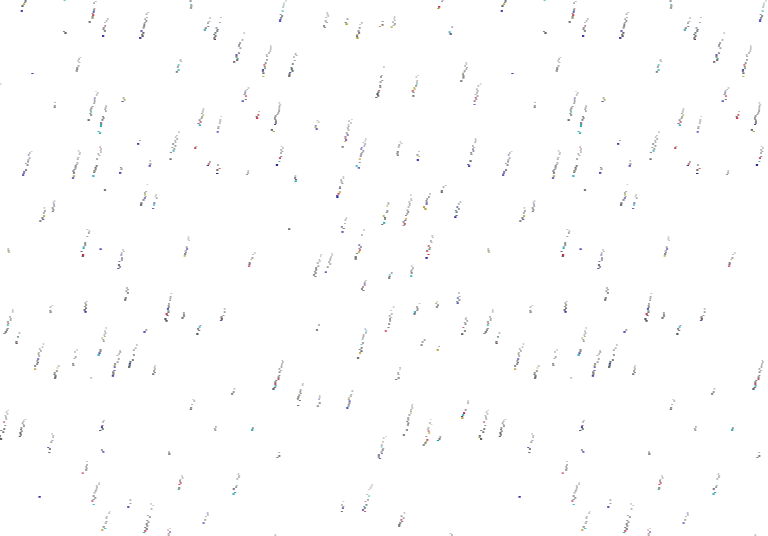
This pattern is drawn by a Shadertoy shader. Its source:

```glsl
// Sparse slanted streaks of broken grey and coloured specks on white.

vec3 hash3(vec2 p) {
    vec3 q = fract(p.xyx * vec3(0.1031, 0.1030, 0.0973));
    q += dot(q, q.yxz + 33.33);
    return fract((q.xxy + q.yzz) * q.zyx);
}

void mainImage(out vec4 fragColor, in vec2 fragCoord) {
    float pixel = 1.0 / iResolution.x;
    vec2 p = fragCoord * pixel;
    const float slant = 0.27;
    const float pitch = 0.0022;
    const vec2 cellSize = vec2(0.025, 0.085);

    // Sheared columns, each shifted by its own amount; they recur every 25
    float shearedX = p.x - slant * p.y;
    float column = floor(shearedX / cellSize.x);
    float seed = mod(column, 25.0);
    float rowPos = p.y / cellSize.y + hash3(vec2(seed, 91.0)).x;
    vec2 cell = vec2(seed, floor(rowPos) + 12.0);

    // One possible streak per cell, in denser and emptier neighbourhoods
    vec3 place = hash3(cell * 3.7 + 5.3);
    vec3 form = hash3(cell * 5.9 + 71.1);
    float density = mix(0.35, 1.05, hash3(floor(cell / vec2(5.0, 1.0)) + 40.0).x);
    float streakLength = mix(0.006, 0.043, pow(form.x, 1.3));
    float beadCount = floor(streakLength / pitch);
    float start = place.y * (cellSize.y - streakLength);
    float along = (fract(rowPos) * cellSize.y - start) / pitch;
    float bead = floor(along);
    float height = bead / beadCount;
    float inside = step(place.z, density) * step(0.0, bead) * step(bead, beadCount - 1.0);

    // Small square specks with jitter and gaps, upright in canvas space
    vec3 speck = hash3(cell * 11.3 + vec2(bead * 7.13, 51.7));
    vec3 tint = hash3(cell * 8.1 + vec2(17.9, bead * 9.71));
    float offsetY = (along - bead - 0.5) * pitch;
    float centre = (column + mix(0.15, 0.85, place.x)) * cellSize.x;
    float offsetX = shearedX - centre + slant * offsetY - (speck.x - 0.5) * 0.0036;
    float halfWidth = mix(0.0015, 0.0011, height);
    vec2 edge = clamp(0.5 + (vec2(halfWidth, 0.0014) - abs(vec2(offsetX, offsetY))) / pixel, 0.0, 1.0);
    float coverage = edge.x * edge.y * inside * step(speck.y, 0.72);

    // Dark foot with touches of red, blue, teal and ochre, fading to a pale tip
    vec3 warm = tint.x < 0.5 ? vec3(0.7, 0.0, 0.1) : vec3(0.65, 0.55, 0.05);
    vec3 cool = tint.x < 0.6 ? vec3(0.05, 0.05, 0.6) : vec3(0.0, 0.6, 0.65);
    vec3 hue = tint.y < 0.45 ? warm : cool;
    float coloured = step(speck.z, mix(0.55, 0.05, sqrt(height)));
    vec3 ink = mix(vec3(0.2) + 0.15 * tint, hue, coloured);
    float strength = mix(1.0, 0.35, height) * mix(0.7, 1.0, form.y) * mix(0.75, 1.0, tint.z);

    fragColor = vec4(mix(vec3(1.0), ink, coverage * strength), 1.0);
}
```
